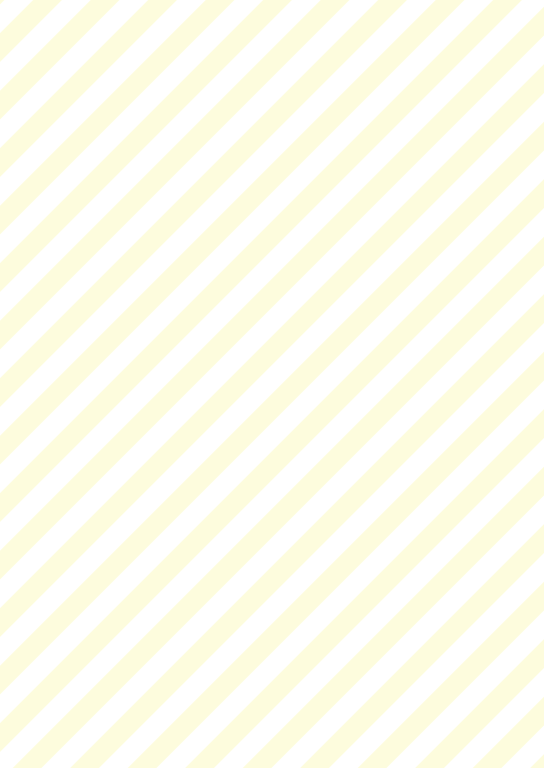
Reproduce this pattern procedurally as a WebGL 1 fragment shader.

```glsl
precision highp float;
// Pale cream diagonal stripes on white, rising to the right at 45 degrees.
// The distance from the top left corner along the diagonal is repeated with
// fract, and each band is cut out by a signed distance with a smoothed edge.

uniform vec2 u_resolution;

// Signed distance to the nearest band, negative inside, across the stripes.
float stripeDistance(float diagonal, float period, float bandWidth) {
    float offset = (fract(diagonal / period) - 0.5) * period;
    return (abs(offset) - 0.5 * bandWidth) * 0.70711;
}

void main() {
    // Canvas heights, measured right and down from the top left corner
    vec2 p = vec2(gl_FragCoord.x, u_resolution.y - gl_FragCoord.y) / u_resolution.y;
    float pixel = 1.0 / u_resolution.y;

    // Equal bands and gaps, shifted so the corner falls inside a gap
    float period = 0.07487;
    float distanceToBand = stripeDistance(p.x + p.y - 0.0245, period, 0.5 * period);

    // Cream over white, blended across about one pixel
    float cream = 1.0 - smoothstep(-0.7 * pixel, 0.7 * pixel, distanceToBand);
    gl_FragColor = vec4(mix(vec3(1.0), vec3(0.992, 0.988, 0.867), cream), 1.0);
}
```
